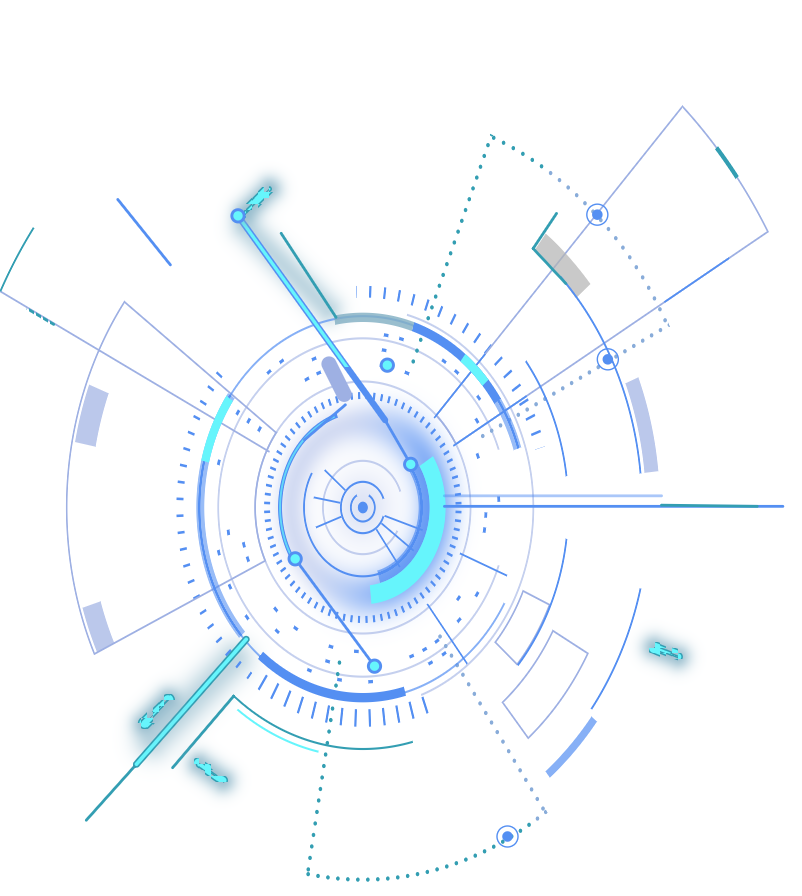
Reproduce this background procedurally as a WebGL 1 fragment shader.

```glsl
precision highp float;
// Technical radar dial on white: rings, tick scales, wedge frames, cyan arms.
// Polar bands live in squeezed space (E), loose strokes in plain space (P).
uniform vec2 u_resolution;

const vec3 BLUE = vec3(.33, .56, .95), CYAN = vec3(.4, .96, .99), TEAL = vec3(.2, .62, .7);
const vec3 PALE = vec3(.62, .69, .89), SHADE = vec3(.5, .68, .76);
vec2 P, E;  // position from the dial centre, plain and squeezed
float R, A, px;  // radius, angle in degrees, pixel size
vec3 color = vec3(1.);

float hash(vec2 v) { return fract(sin(dot(v, vec2(12.9898, 78.233))) * 43758.5); }
void ink(vec3 c, float cover) { color = mix(color, c, clamp(cover, 0., 1.)); }
float edge(float d) { return clamp(.5 - d / px, 0., 1.); }
float glow(float d, float size) { return exp(-d * d / (size * size)); }
float segment(float ax, float ay, float bx, float by) {
  vec2 a = vec2(ax, ay), d = vec2(bx, by) - a;
  return length(P - a - d * clamp(dot(P - a, d) / dot(d, d), 0., 1.));
}
float line(float ax, float ay, float bx, float by) { return edge(segment(ax, ay, bx, by) - .012); }
// Distance past the sides of a sector, along the arc
float sector(float from, float to) {
  return radians(abs(mod(A - .5 * (from + to) + 180., 360.) - 180.) - .5 * (to - from)) * R;
}
float block(float a, float b, float from, float to) {
  return max(max(a - R, R - b), sector(from, to));
}
float band(float a, float b, float from, float to) { return edge(block(a, b, from, to)); }
float frame(float a, float b, float from, float to) { return edge(abs(block(a, b, from, to)) - .008); }
float rim(float from, float to) { return band(1.59, 1.67, from, to); }
float arc(float r, float from, float to) { return band(r - .009, r + .009, from, to); }
float ticks(float a, float b, float from, float to) {
  return edge(radians(abs(mod(A, 4.5) - 2.2)) * R - .011) * band(a, b, from, to);
}
float spoke(float angle, float a, float b) {
  return edge(max(abs(sector(angle, angle)) - .008, max(a - R, R - b)));
}
float ray(float angle, float b) { return spoke(angle, 1.05, b); }
// Dotted outline of a wedge
float dots(float r, float from, float to) {
  float side = sector(from, to), onRay = length(vec2(mod(R, .1) - .05, side));
  float onArc = max(side, length(vec2(R - r, radians(mod(A, 1.8) - .9) * R)));
  return edge(min(onArc, max(onRay, max(1.3 - R, R - r))) - .018);
}
// Jagged fragment with a soft shadow
void shard(float x, float y, float slope) {
  float d = segment(x, y, x + .2, y + .2 * slope);
  float w = .065 * hash(floor(P / .05));
  ink(SHADE, .75 * glow(d, .11));
  ink(TEAL, edge(d - w));
  ink(CYAN, edge(d - w + .013));
}
void node(float x, float y) {
  float d = length(P - vec2(x, y));
  ink(BLUE, edge(d - .065));
  ink(CYAN, edge(d - .04));
}
float target(float x, float y) {
  float d = length(P - vec2(x, y));
  return edge(min(d - .045, abs(d - .09) - .006));
}

void main() {
  px = 7.68 / u_resolution.y;
  P = gl_FragCoord.xy * px - vec2(3.11, 3.33);
  E = P * vec2(1.17, 1.);
  R = length(E);
  A = degrees(atan(E.y, E.x));
  float right = smoothstep(-.5, .7, E.x - .3 * E.y);

  // Soft light
  ink(PALE, .45 * glow(R - .72, .16) * (1. - right) + .35 * glow(R, .3));
  ink(BLUE, .75 * glow(R - .74, .2) * right);
  ink(SHADE, .5 * (glow(segment(-1., 2.4, -.3, 1.7), .13) + glow(segment(-1.1, -1.3, -1.8, -2.), .16)));

  // Faint rings, ticks, scattered marks
  ink(PALE, .6 * (arc(1.08, 0., 360.) + arc(1.45, 20., 340.) + arc(1.71, -70., 75.) + arc(.4, 20., 330.)));
  ink(BLUE, ticks(.93, .99, 0., 360.) + ticks(1.8, 1.87, 140., 232.) + ticks(1.8, 1.9, 16., 92.) + ticks(1.73, 1.88, 233., 292.));
  vec2 grid = vec2(A / 6., R / .13), mark = abs(fract(grid) - .5) * vec2(.1 * R, .13);
  ink(BLUE, edge(max(mark.x - .022, mark.y - .014)) * step(.75, hash(floor(grid))) * step(abs(R - 1.36), .2));

  // Wedges and spokes
  ink(PALE, frame(1.08, 4.7, 30.2, 47.) + frame(1.08, 2.97, 143.6, 205.) + ray(153., 4.08));
  ink(PALE, frame(1.76, 2.05, -41., -24.) + frame(2.18, 2.58, -50., -29.));
  ink(BLUE, spoke(30.2, 3.5, 4.25) + ray(30.2, 1.9) + ray(47., 1.8) + ray(-52., 1.7) + ray(-22., 1.56));
  ink(TEAL, arc(4.08, 144., 153.) + band(4.68, 4.72, 37., 41.));
  ink(mix(TEAL, PALE, .8 * step(abs(A), 58.)), dots(3.43, 27., 68.) + dots(3.19, 260., 305.));
  ink(PALE, .7 * (band(2.73, 2.94, 159., 169.) + band(2.75, 2.94, 197., 205.) + band(2.84, 2.98, 6., 22.)));
  ink(vec3(.7), .7 * band(2.79, 2.98, 40., 52.));
  ink(BLUE, .7 * band(2.91, 2.98, -51., -38.) + arc(2.8, 6., 45.) + arc(2.06, 7.5, 37.5) + arc(2.06, -41., -7.5) + arc(2.87, -37., -14.));

  // Main ring
  ink(BLUE, .7 * arc(1.64, 18., 330.) + .6 * (rim(144., 222.) + rim(18., 34.)) + rim(34., 72.) + rim(231., 285.));
  ink(SHADE, .8 * rim(72., 100.));
  ink(CYAN, rim(145., 166.) + rim(41., 52.));

  // Inner dial
  ink(BLUE, .7 * band(.56, .67, -75., 35.) + arc(.59, 150., 400.) + band(.81, .85, 108., 213.));
  ink(CYAN, band(.67, .83, -84., 32.) + .7 * arc(.83, 110., 213.));
  for (float i = 0.; i < 3.; i++) ink(BLUE, spoke(-18. - 18. * i, .23, .63) + spoke(140. + 30. * i, .23, .5));
  ink(BLUE, arc(.22, 20., 340.) + arc(.12, 120., 420.) + edge(R - .05));

  // Beam and loose strokes
  ink(BLUE, line(.7, .01, 3.6, .01) + .5 * line(.7, .1, 2.56, .1) + line(-2.1, 2.64, -1.65, 2.08));
  ink(TEAL, line(2.56, .02, 3.38, .01) + line(1.66, 2.52, 1.46, 2.22) + line(1.46, 2.22, 1.74, 1.92));
  ink(PALE, edge(segment(-.29, 1.23, -.16, .97) - .065));
  ink(TEAL, step(.3, fract(P.x / .06)) * line(-2.87, 1.7, -2.65, 1.57));

  // Arms, fragments, nodes
  float arm = segment(-1.07, 2.5, .19, .75), strut = segment(-1., -1.13, -1.94, -2.2);
  ink(BLUE, edge(arm - .027) + line(.19, .75, .41, .37) + line(-.58, -.44, .1, -1.36) + line(-.15, .88, -.5, .58));
  ink(TEAL, line(-.7, 2.35, -.23, 1.63) + arc(2.07, 231., 284.) + edge(strut - .03) + line(-1.94, -2.2, -2.37, -2.68) + line(-1.11, -1.62, -1.63, -2.23));
  ink(CYAN, edge(arm - .014) * step(1.2, P.y) + edge(strut - .016) + arc(2.14, 234., 258.));
  shard(-1., 2.53, 1.); shard(-1.87, -1.85, 1.); shard(-1.4, -2.2, -.7); shard(2.5, -1.2, -.4);
  node(-1.07, 2.5); node(.41, .37); node(-.58, -.44); node(.1, -1.36); node(.21, 1.22);
  ink(BLUE, target(2.01, 2.51) + target(2.1, 1.27) + target(1.24, -2.82));
  gl_FragColor = vec4(color, 1.);
}
```
